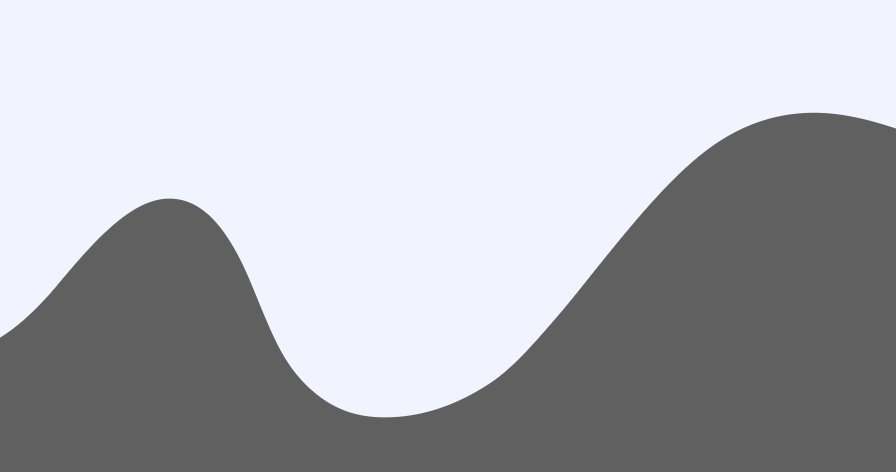
Reproduce this background procedurally as a WebGL 1 fragment shader.

```glsl
precision highp float;
// A flat grey hill line rolling across a pale blue sky.
// The ridge is a smooth cubic curve through knots that hold position,
// height and slope; its edge is softened by distance to the curve.

uniform vec2 u_resolution;

// Cubic Hermite height between two knots (x, height, slope).
float span(float x, vec3 a, vec3 b) {
  float w = b.x - a.x;
  float t = clamp((x - a.x) / w, 0.0, 1.0);
  float s = 1.0 - t;
  return s * s * ((1.0 + 2.0 * t) * a.y + t * w * a.z)
       + t * t * ((1.0 + 2.0 * s) * b.y - s * w * b.z);
}

// Ridge height over the canvas, both axes running from 0 to 1.
float ridge(float x) {
  vec3 rise = vec3(0.0651, 0.3985, 2.28);
  vec3 smallCrest = vec3(0.1888, 0.5792, 0.0);
  vec3 steepFall = vec3(0.2799, 0.401, -4.56);
  vec3 lowerFall = vec3(0.3125, 0.2599, -3.52);
  vec3 fallFoot = vec3(0.3451, 0.1782, -1.77);
  vec3 valley = vec3(0.4297, 0.1158, 0.0);
  vec3 climbFoot = vec3(0.5469, 0.1881, 1.25);
  vec3 lowerClimb = vec3(0.6237, 0.3333, 2.21);
  vec3 steepClimb = vec3(0.6667, 0.4337, 2.36);
  vec3 shoulder = vec3(0.7813, 0.6708, 1.54);
  vec3 tallCrest = vec3(0.9089, 0.7611, 0.0);

  if (x < rise.x) return span(x, vec3(0.0, 0.2847, 1.16), rise);
  if (x < smallCrest.x) return span(x, rise, smallCrest);
  if (x < steepFall.x) return span(x, smallCrest, steepFall);
  if (x < lowerFall.x) return span(x, steepFall, lowerFall);
  if (x < fallFoot.x) return span(x, lowerFall, fallFoot);
  if (x < valley.x) return span(x, fallFoot, valley);
  if (x < climbFoot.x) return span(x, valley, climbFoot);
  if (x < lowerClimb.x) return span(x, climbFoot, lowerClimb);
  if (x < steepClimb.x) return span(x, lowerClimb, steepClimb);
  if (x < shoulder.x) return span(x, steepClimb, shoulder);
  if (x < tallCrest.x) return span(x, shoulder, tallCrest);
  return span(x, tallCrest, vec3(1.0, 0.7277, -0.63));
}

void main() {
  vec2 uv = gl_FragCoord.xy / u_resolution;

  // Signed distance to the ridge in canvas heights, from its local slope.
  float aspect = u_resolution.x / u_resolution.y;
  float slope = (ridge(uv.x + 0.001) - ridge(uv.x - 0.001)) / (0.002 * aspect);
  float dist = (uv.y - ridge(uv.x)) / sqrt(1.0 + slope * slope);

  // Blend over about one pixel.
  float sky = clamp(dist * u_resolution.y + 0.5, 0.0, 1.0);
  vec3 hillGrey = vec3(0.376);
  vec3 skyBlue = vec3(0.945, 0.957, 1.0);
  gl_FragColor = vec4(mix(hillGrey, skyBlue, sky), 1.0);
}
```
